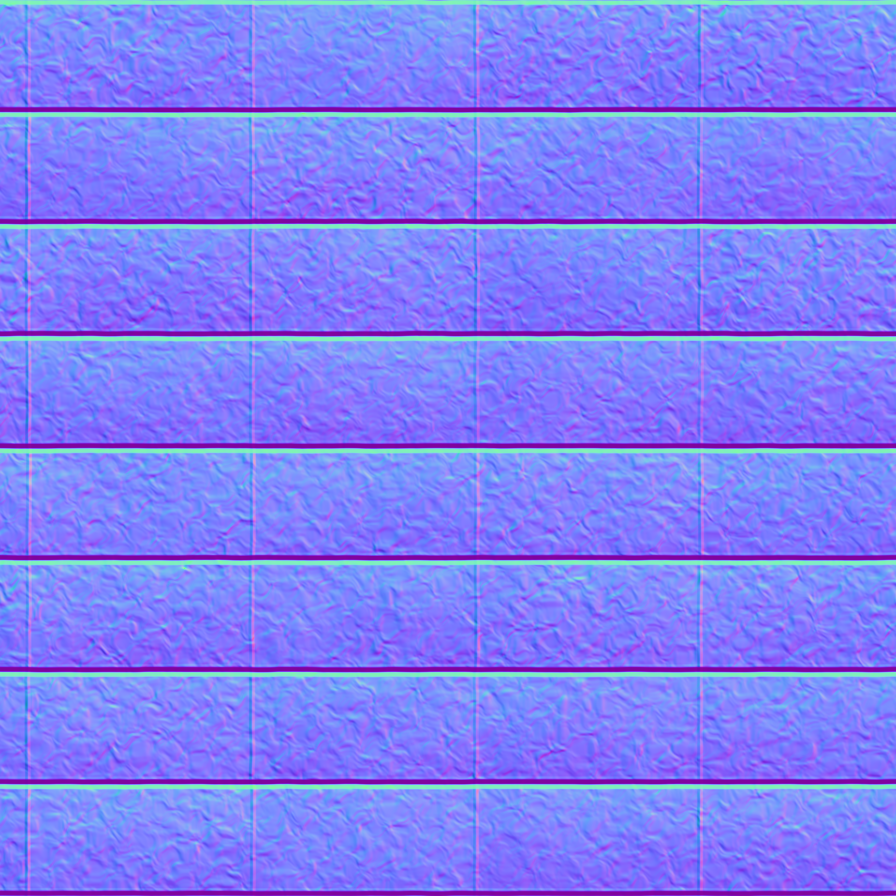
Give the GLSL for this texture map, as a WebGL 2 fragment shader.

```glsl
#version 300 es
precision highp float;
// Tangent-space normal map of stacked rough blocks, with deep bed joints and hairline vertical joints.

uniform vec2 u_resolution;
out vec4 fragColor;

const vec2 BLOCKS = vec2(4.0, 8.0);         // repeats across and down
const float JOINT_OFFSET = 0.0316;          // x of the first vertical joint
const float BED_JITTER = 0.0010;            // height variation of bed joints
const float BED_CENTRE = 0.0027;            // distance of each bevel from the joint
const float BED_HALF_WIDTH = 0.0028;
const float LIP_CENTRE = 0.0074;            // thin raised lip above the joint
const float LIP_HALF_WIDTH = 0.0011;
const float HAIR_CENTRE = 0.0017;
const float HAIR_HALF_WIDTH = 0.0015;
const float HAIR_WOBBLE = 0.0016;
const float EDGE_SOFTNESS = 0.0011;
const float UPPER_BEVEL = -0.97;            // vertical slopes of the bed joint
const float LOWER_BEVEL = 0.84;
const float LIP_SLOPE = 0.30;
const float HAIR_SLOPE = 0.58;
const vec2 FACE_SLOPE = vec2(-0.19, 0.20);  // from block bottom to top
const float FACE_VARIATION = 0.07;
const float GRAIN_GAIN = 0.95;
const float GRAIN_STEP = 0.0013;
const float GRAIN_WARP = 0.010;

float hash(vec2 p) {
    return fract(sin(dot(p, vec2(127.1, 311.7))) * 43758.5453);
}

// Value noise that wraps over the canvas
float noise(vec2 uv, vec2 cells) {
    vec2 p = uv * cells;
    vec2 i = floor(p);
    vec2 f = p - i;
    f = f * f * f * (f * (f * 6.0 - 15.0) + 10.0);
    vec2 lo = mod(i, cells);
    vec2 hi = mod(i + 1.0, cells);
    return mix(mix(hash(lo), hash(vec2(hi.x, lo.y)), f.x),
               mix(hash(vec2(lo.x, hi.y)), hash(hi), f.x), f.y);
}

// Rough plaster-like relief
float grainHeight(vec2 uv) {
    vec2 warp = vec2(noise(uv, vec2(61.0, 67.0)), noise(uv + 0.37, vec2(71.0, 59.0)));
    vec2 p = uv + GRAIN_WARP * (warp - 0.5);
    return 0.75 * noise(p, vec2(83.0, 97.0))
         + 0.50 * noise(p + 0.21, vec2(149.0, 163.0))
         + 0.16 * noise(p + 0.53, vec2(257.0, 271.0));
}

vec2 grainSlope(vec2 uv) {
    vec2 e = vec2(GRAIN_STEP, 0.0);
    return -GRAIN_GAIN * vec2(grainHeight(uv + e.xy) - grainHeight(uv - e.xy),
                              grainHeight(uv + e.yx) - grainHeight(uv - e.yx));
}

// Soft line of given half width around zero
float band(float d, float halfWidth) {
    float soft = max(EDGE_SOFTNESS, 0.7 / min(u_resolution.x, u_resolution.y));
    return 1.0 - smoothstep(halfWidth - soft, halfWidth + soft, abs(d));
}

void main() {
    vec2 uv = gl_FragCoord.xy / u_resolution;
    vec2 grid = (uv - vec2(JOINT_OFFSET, 0.0)) * BLOCKS;
    vec2 block = mod(floor(grid), BLOCKS);

    // Block face: vertical curvature, broad unevenness and grain
    float rise = fract(grid.y);
    vec2 slope = vec2(0.0, mix(FACE_SLOPE.x, FACE_SLOPE.y, rise));
    slope.y += FACE_VARIATION * (hash(block + 3.1) - 0.5);
    slope.x += 0.10 * (noise(uv, vec2(23.0, 9.0)) - 0.5);
    slope.y += 0.14 * (noise(uv + 0.43, vec2(13.0, 19.0)) - 0.5);
    slope += grainSlope(uv) * mix(0.8, 1.15, hash(block + 7.7));

    // Vertical hairline joint: left flank and right flank, worn unevenly
    float column = floor(grid.x + 0.5);
    vec2 jointId = vec2(mod(column, BLOCKS.x), block.y);
    float wobble = hash(jointId + 11.3) - 0.5 + 0.6 * (noise(uv, vec2(4.0, 37.0)) - 0.5);
    float dx = uv.x - JOINT_OFFSET - column / BLOCKS.x - HAIR_WOBBLE * wobble;
    float wear = mix(0.75, 1.1, noise(uv + 0.17, vec2(8.0, 47.0)));
    float left = band(dx + HAIR_CENTRE, HAIR_HALF_WIDTH) * wear * mix(0.5, 1.0, hash(jointId + 17.9));
    float right = band(dx - HAIR_CENTRE, HAIR_HALF_WIDTH) * wear * mix(0.6, 1.0, hash(jointId + 23.5));
    slope.x += HAIR_SLOPE * (right - left);

    // Bed joint: lip, steep upper bevel and lower bevel
    float bed = floor(grid.y + 0.5);
    float bedSeed = hash(vec2(mod(bed, BLOCKS.y), 5.3));
    float dy = uv.y - bed / BLOCKS.y - BED_JITTER * (bedSeed - 0.5);
    dy += 0.0006 * (noise(uv, vec2(41.0, 8.0)) - 0.5);
    slope.y += LIP_SLOPE * band(dy - LIP_CENTRE, LIP_HALF_WIDTH) * mix(0.4, 1.0, bedSeed);
    float lower = band(dy + BED_CENTRE, BED_HALF_WIDTH);
    float upper = band(dy - BED_CENTRE, BED_HALF_WIDTH);
    slope = mix(slope, vec2(0.15 * slope.x, LOWER_BEVEL + 0.2 * slope.y), lower);
    slope = mix(slope, vec2(0.10 * slope.x, UPPER_BEVEL), upper);

    // Encode the unit normal as colour
    slope /= max(1.0, length(slope));
    float facing = sqrt(max(0.0, 1.0 - dot(slope, slope)));
    fragColor = vec4(vec3(slope, facing) * 0.5 + 0.5, 1.0);
}
```
